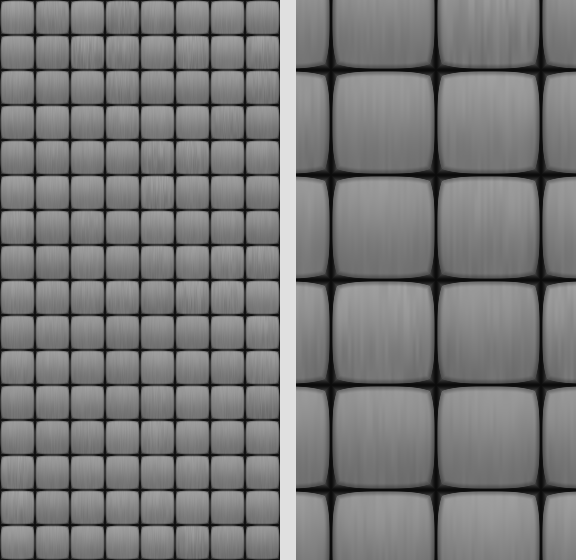
Left: the whole. Right: its middle third, enlarged.
This pattern is drawn by a Shadertoy shader. Its source:

```glsl
// Grid of brushed grey metal pillows with dark star-shaped gaps at the corners.
#define TILES vec2(8.0, 16.0)   // repeats across and down
#define SEAM 0.028              // half gap between tiles, in half tiles
#define BULGE 0.13              // extra inset of the sides at the corners
#define BULGE_POWER 3.5         // how late the sides curve inwards
#define TOP_GREY 0.61
#define BOTTOM_GREY 0.455
#define GAP_GREY 0.30
#define BLACK_GREY 0.045
#define EDGE_SHADE 0.72         // darkening just inside the rim
#define GRAIN vec2(34.0, 3.0)   // brush streaks across and down one tile
#define GRAIN_AMOUNT 0.055
#define TILE_VARIATION 0.03

float hash(vec2 p) {
    vec3 h = fract(vec3(p.xyx) * 0.1031);
    h += dot(h, h.yzx + 33.33);
    return fract((h.x + h.y) * h.z);
}

float valueNoise(vec2 p) {
    vec2 i = floor(p), f = fract(p);
    f = f * f * (3.0 - 2.0 * f);
    vec2 e = vec2(0.0, 1.0);
    return mix(mix(hash(i), hash(i + e.yx), f.x),
               mix(hash(i + e.xy), hash(i + e.yy), f.x), f.y);
}

// Vertical brush marks, seeded separately for each tile
float brushed(vec2 local, vec2 id) {
    vec2 seed = id * vec2(61.0, 37.0);
    float fine = valueNoise(local * GRAIN + seed);
    float broad = valueNoise(local * GRAIN * vec2(0.25, 0.5) + seed + 700.0);
    return mix(fine, broad, 0.35) - 0.5;
}

// Depth inside a square whose sides bow outwards, negative in the gap
float pillowDepth(vec2 q) {
    vec2 inset = SEAM + BULGE * pow(q.yx, vec2(BULGE_POWER));
    vec2 depth = 1.0 - inset - q;
    return min(depth.x, depth.y);
}

void mainImage(out vec4 fragColor, in vec2 fragCoord) {
    vec2 grid = fragCoord / iResolution.xy * TILES;
    vec2 id = floor(grid);
    vec2 local = fract(grid);
    vec2 q = abs(local * 2.0 - 1.0);
    vec2 pixel = 2.0 * TILES / iResolution.xy;
    float blur = 0.5 * max(pixel.x, pixel.y);
    float depth = pillowDepth(q);

    // Metal face lit from above
    float face = mix(BOTTOM_GREY, TOP_GREY, smoothstep(0.05, 1.0, local.y));
    face -= 0.025 * q.x * q.x;
    face += (hash(id + 5.0) - 0.5) * TILE_VARIATION;
    float wear = mix(0.7, 1.7, pow(hash(id + 91.0), 4.0));
    face += brushed(local, id) * GRAIN_AMOUNT * wear;
    face *= mix(EDGE_SHADE, 1.0, smoothstep(0.0, 0.11, depth));

    // Gap, blackest along the seams
    float seamDistance = min(1.0 - q.x, 1.0 - q.y);
    float gap = mix(BLACK_GREY, GAP_GREY, smoothstep(0.0, SEAM + BULGE, seamDistance));

    float grey = mix(gap, face, smoothstep(-blur, blur, depth));
    fragColor = vec4(vec3(grey), 1.0);
}
```
